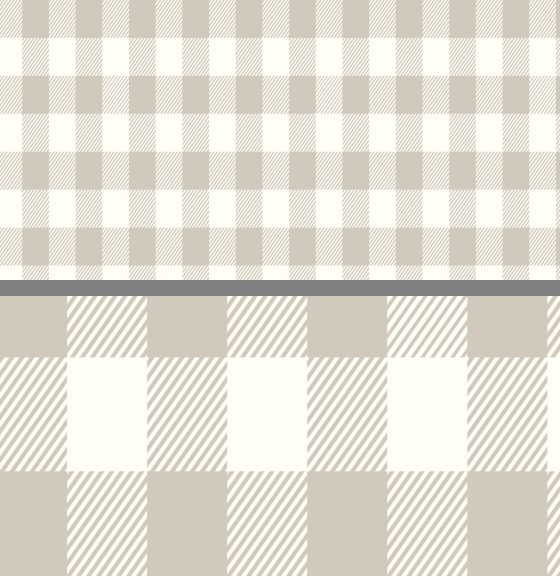
Top: the whole. Bottom: its middle third, enlarged.
Write a WebGL 1 fragment shader that draws this pattern.

```glsl
precision highp float;
// Gingham cloth: tall checks where beige column and row bands cross as solid
// beige, miss each other as cream, and overlap singly as diagonal hatching.
// Bands and hatching are antialiased periodic waves in check coordinates.

uniform vec2 u_resolution;

// Lengths are in canvas heights; checks count from the top left.
#define CHECK_SIZE vec2(0.0953, 0.1355)
#define FIRST_COLUMN 0.0794
#define LINES_PER_CHECK 8.0
#define LINE_SHARE 0.50
#define THIN_LINE_SHARE 0.42
#define WEAVE_REPEAT 8.0
#define THIN_CHECK vec2(3.0, 2.0)
#define BEIGE vec3(0.822, 0.789, 0.740)
#define CREAM vec3(0.995, 0.995, 0.968)

// Coverage of a centred stripe, repeating once per unit of phase.
float stripe(float phase, float share, float pixel) {
  float fromCentre = abs(fract(phase) - 0.5);
  return clamp((0.5 * share - fromCentre) / pixel + 0.5, 0.0, 1.0);
}

// One cell of each weave repeat has slightly thinner hatching.
float hatchShare(vec2 cell) {
  vec2 offset = abs(mod(cell, WEAVE_REPEAT) - THIN_CHECK);
  float isThin = 1.0 - step(0.5, max(offset.x, offset.y));
  return mix(LINE_SHARE, THIN_LINE_SHARE, isThin);
}

void main() {
  vec2 p = gl_FragCoord.xy / u_resolution.y;
  vec2 check = vec2(p.x - FIRST_COLUMN, 1.0 - p.y) / CHECK_SIZE;
  vec2 pixel = 1.0 / (u_resolution.y * CHECK_SIZE);

  // Beige bands fill every other check along each axis.
  float column = stripe(0.5 * check.x + 0.25, 0.5, 0.5 * pixel.x);
  float row = stripe(0.5 * check.y + 0.25, 0.5, 0.5 * pixel.y);

  // Hatching rises to the right along the diagonal of each check.
  float phase = LINES_PER_CHECK * (check.x + check.y);
  float hatch = stripe(phase, hatchShare(floor(check)),
                       LINES_PER_CHECK * length(pixel));

  // Both bands give solid beige, a single band shows only the hatching.
  float both = column * row;
  float either = column + row - both;
  gl_FragColor = vec4(mix(CREAM, BEIGE, mix(both, either, hatch)), 1.0);
}
```
